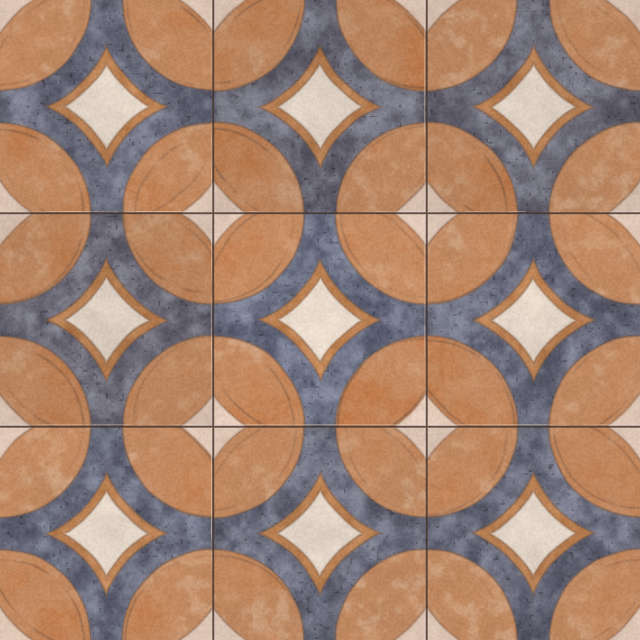
A WebGL 1 fragment shader for this pattern:

```glsl
precision highp float;

uniform vec2 u_resolution;

// Lengths are in tile widths
const float TILES = 3.0;
const float PETAL_RADIUS = 0.425;  // around each tile corner
const float RIM_RADIUS = 0.545;    // concave sides of the star rim
const float STAR_RADIUS = 0.584;   // concave sides of the pale star
const float DISC_RADIUS = 0.608;   // around the tile centre, cuts the corners
const float WOBBLE = 0.007;
const float SOFTNESS = 0.005;
const float GROUT_HALF = 0.0042;
const float OUTLINE_WIDTH = 0.006;
const float TILE_VARIATION = 0.07;

const vec3 TERRACOTTA = vec3(0.755, 0.540, 0.385);
const vec3 TERRACOTTA_DEEP = vec3(0.690, 0.420, 0.235);
const vec3 TERRACOTTA_PALE = vec3(0.800, 0.630, 0.500);
const vec3 RIM = vec3(0.720, 0.500, 0.325);
const vec3 BLUE_DARK = vec3(0.345, 0.345, 0.400);
const vec3 BLUE_LIGHT = vec3(0.510, 0.515, 0.575);
const vec3 STAR_CREAM = vec3(0.880, 0.825, 0.770);
const vec3 CORNER_CREAM = vec3(0.860, 0.765, 0.700);
const vec3 PENCIL = vec3(0.450, 0.330, 0.260);
const vec3 GROUT = vec3(0.270, 0.210, 0.190);
const vec3 BEVEL = vec3(0.900, 0.820, 0.760);

float hash(vec2 p) {
  vec3 q = fract(vec3(p.xyx) * 0.1031);
  q += dot(q, q.yzx + 33.33);
  return fract((q.x + q.y) * q.z);
}

float noise(vec2 p) {
  vec2 i = floor(p);
  vec2 f = fract(p);
  f = f * f * (3.0 - 2.0 * f);
  float low = mix(hash(i), hash(i + vec2(1.0, 0.0)), f.x);
  float high = mix(hash(i + vec2(0.0, 1.0)), hash(i + 1.0), f.x);
  return mix(low, high, f.y);
}

float fbm(vec2 p) {
  float sum = 0.0;
  float amplitude = 0.5;
  for (int i = 0; i < 5; i++) {
    sum += amplitude * noise(p);
    p = p * 2.03 + 17.3;
    amplitude *= 0.5;
  }
  return sum / 0.96875;
}

// Coverage of the region where d is negative
float fill(float d, float blur) {
  return 1.0 - smoothstep(-blur, blur, d);
}

float stroke(float d, float width) {
  return exp(-d * d / (width * width));
}

void main() {
  vec2 grid = gl_FragCoord.xy / u_resolution * TILES;
  float pixel = TILES / min(u_resolution.x, u_resolution.y);
  float blur = max(SOFTNESS, 0.7 * pixel);
  vec2 tile = floor(grid);
  vec2 p = fract(grid) - 0.5;
  vec2 side = vec2(p.x < 0.0 ? -1.0 : 1.0, p.y < 0.0 ? -1.0 : 1.0);
  vec2 corner = 0.5 * side;
  vec2 petalId = tile * 2.0 + side * 0.5 + 20.5;
  float tileSeed = hash(tile + 7.0);

  // Surface textures, shifted for every tile
  vec2 surface = p + tile * 9.7 + 31.0;
  float broad = fbm(surface * 5.0);
  float mottle = fbm(surface * 17.0 + 50.0);
  float grain = noise(surface * 110.0);
  float speck = smoothstep(0.80, 0.96, noise(surface * 65.0 + 11.0));

  // Hand-drawn arcs
  vec2 wobble = vec2(noise(surface * 9.0), noise(surface * 9.0 + 80.0)) - 0.5;
  vec2 q = p + WOBBLE * wobble;
  float cornerDistance = length(q - corner);
  float petalEdge = cornerDistance - PETAL_RADIUS;
  float discEdge = length(q) - DISC_RADIUS;
  float rimEdge = RIM_RADIUS - cornerDistance;
  float starEdge = STAR_RADIUS - cornerDistance;
  float petal = fill(petalEdge, blur);

  // Glazes
  float blueShade = smoothstep(0.25, 0.75, 0.55 * mottle + 0.45 * broad);
  vec3 blue = mix(BLUE_DARK, BLUE_LIGHT, blueShade);
  blue += vec3(-0.025, 0.0, 0.025) * (tileSeed - 0.4);
  blue *= 1.0 - 0.22 * speck;
  blue *= 1.0 - 0.20 * smoothstep(0.43, 0.50, max(abs(p.x), abs(p.y))) * broad;

  float petalSeed = hash(petalId);
  vec3 clay = mix(TERRACOTTA, TERRACOTTA_PALE, smoothstep(0.48, 0.75, mottle) * 0.8);
  float stain = smoothstep(0.45, 0.72, 0.6 * broad + 0.4 * mottle + 0.12 * (petalSeed - 0.5));
  clay = mix(clay, TERRACOTTA_DEEP, stain * (0.35 + 0.4 * petalSeed));

  // Loose pencil arcs inside each petal
  vec2 drift = (vec2(hash(petalId + 40.0), hash(petalId + 70.0)) - 0.5) * 0.06;
  float innerArc = length(q - corner - drift) - PETAL_RADIUS + 0.030;
  float outerArc = length(q + drift) - DISC_RADIUS + 0.035;
  float pencil = max(stroke(innerArc, OUTLINE_WIDTH), stroke(outerArc, OUTLINE_WIDTH));
  clay = mix(clay, PENCIL, pencil * smoothstep(0.35, 0.65, broad) * (0.15 + 0.4 * petalSeed));

  // Layers from the ground up
  vec3 color = mix(blue, clay, petal);
  color = mix(color, CORNER_CREAM, fill(-discEdge, blur));
  color = mix(color, RIM + 0.12 * (mottle - 0.5), fill(rimEdge, blur));
  color = mix(color, STAR_CREAM, fill(starEdge, blur));
  float outline = max(stroke(petalEdge, OUTLINE_WIDTH), stroke(rimEdge, OUTLINE_WIDTH));
  outline = max(outline, 0.8 * max(stroke(discEdge, OUTLINE_WIDTH), stroke(starEdge, OUTLINE_WIDTH)));
  color = mix(color, PENCIL, outline * (0.2 + 0.5 * mottle));

  // Wear and differences between tiles
  color *= 1.0 + TILE_VARIATION * (tileSeed - 0.5) + 0.10 * (broad - 0.5);
  color += 0.05 * (grain - 0.5) + 0.06 * (mottle - 0.5);

  // Grout between tiles, with a chipped pale bevel
  vec2 seam = floor(grid + 0.5);
  vec2 inner = step(0.5, seam) * step(seam, vec2(TILES - 0.5));
  vec2 offset = grid - seam;
  float edge = max(GROUT_HALF, 0.6 * pixel);
  vec2 bevel = (1.0 - smoothstep(0.0, edge, abs(offset - vec2(-2.0, 2.0) * edge))) * inner;
  vec2 joint = (1.0 - smoothstep(0.5 * edge, 1.6 * edge, abs(offset))) * inner;
  color = mix(color, BEVEL, max(bevel.x, bevel.y) * smoothstep(0.35, 0.65, broad) * 0.6);
  color = mix(color, GROUT, max(joint.x, joint.y) * 0.85);

  gl_FragColor = vec4(clamp(color, 0.0, 1.0), 1.0);
}
```
